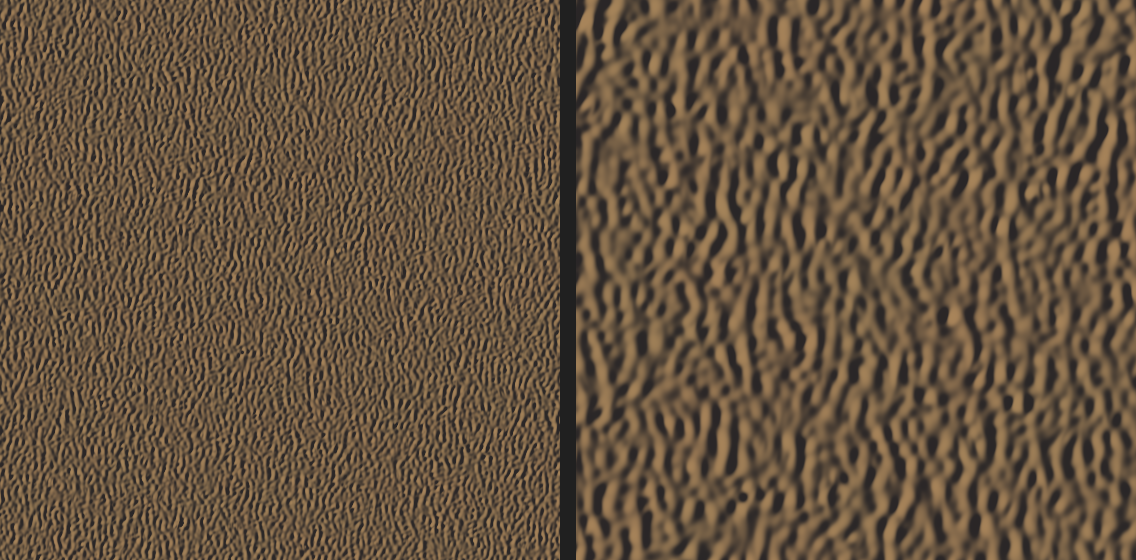
Left, the full canvas; right, a detail of the centre.
A Shadertoy shader for this texture:

```glsl
const float TAU = 6.2831853;
const vec3 SHADOW_COLOR = vec3(0.160, 0.147, 0.150);
const vec3 SUN_COLOR = vec3(0.430, 0.323, 0.176);

const float CELLS = 46.0;             // wavelet cells across the canvas
const int WAVELETS_PER_CELL = 7;
const float RIDGE_FREQUENCY = 76.0;   // ridges across the canvas
const float RIDGE_SPREAD = 0.52;      // deviation from vertical, radians
const float PEBBLE_FREQUENCY = 98.0;
const float PEBBLE_SPREAD = 1.3;
const float PEBBLE_AMOUNT = 0.60;
const float PEBBLE_WARP = 0.0006;     // pebbles push the ridges sideways
const float BEND = 0.35;              // slow drift of the ridge direction
const float BEND_SCALE = 14.0;
const vec2 LIGHT_DIRECTION = vec2(-0.92, 0.39);
const float LIGHT_HEIGHT = 0.57;
const float STEEPNESS = 0.40;
const float SHADOW_SOFTNESS = 0.10;
const float TINT_SCALE = 30.0;
const float TINT_AMOUNT = 0.015;

vec4 hash4(vec2 p) {
    vec4 k = vec4(dot(p, vec2(127.1, 311.7)), dot(p, vec2(269.5, 183.3)),
                  dot(p, vec2(419.2, 371.9)), dot(p, vec2(97.3, 157.1)));
    return fract(sin(k) * 43758.5453);
}

float valueNoise(vec2 p) {
    vec2 i = floor(p);
    vec2 f = fract(p);
    f = f * f * (3.0 - 2.0 * f);
    float low = mix(hash4(i).x, hash4(i + vec2(1.0, 0.0)).x, f.x);
    float high = mix(hash4(i + vec2(0.0, 1.0)).x, hash4(i + 1.0).x, f.x);
    return mix(low, high, f.y);
}

// Slope toward the light of a field of scattered, windowed waves
float waveSlope(vec2 p, float frequency, float spread, float bend, float seed) {
    vec2 grid = p * CELLS;
    vec2 home = floor(grid);
    float slope = 0.0;
    for (int y = -1; y <= 1; y++)
    for (int x = -1; x <= 1; x++) {
        vec2 cell = home + vec2(x, y);
        for (int n = 0; n < WAVELETS_PER_CELL; n++) {
            vec2 key = cell + seed + float(n) * vec2(17.3, 41.7);
            vec4 rnd = hash4(key);
            vec2 offset = grid - cell - rnd.xy;
            float window = max(0.0, 1.0 - dot(offset, offset));
            window *= window * window;
            float angle = bend + spread * (2.0 * rnd.z - 1.0);
            vec2 across = vec2(cos(angle), sin(angle));
            float pitch = frequency * mix(0.82, 1.2, hash4(key + 7.9).x) / CELLS;
            float phase = TAU * (pitch * dot(offset, across) + rnd.w);
            slope += window * dot(across, LIGHT_DIRECTION) * sin(phase);
        }
    }
    // Scale to roughly unit variance for any wavelet density
    return slope / sqrt(0.225 * float(WAVELETS_PER_CELL));
}

void mainImage(out vec4 fragColor, in vec2 fragCoord) {
    vec2 p = fragCoord / iResolution.y;

    // Fine pebbles, then upright ridges made lumpy by them
    float pebbles = waveSlope(p, PEBBLE_FREQUENCY, PEBBLE_SPREAD, 0.0, 59.7);
    float bend = BEND * (valueNoise(p * BEND_SCALE) - 0.5);
    vec2 warped = p + vec2(PEBBLE_WARP * pebbles, 0.0);
    float relief = waveSlope(warped, RIDGE_FREQUENCY, RIDGE_SPREAD, bend, 3.1);
    relief = STEEPNESS * (relief + PEBBLE_AMOUNT * pebbles);

    // Grazing diffuse light, softly cut off where a flank turns away
    float diffuse = (LIGHT_HEIGHT + relief) / sqrt(1.0 + relief * relief);
    diffuse = 0.5 * (diffuse + sqrt(diffuse * diffuse + SHADOW_SOFTNESS * SHADOW_SOFTNESS));
    vec3 color = SHADOW_COLOR + SUN_COLOR * diffuse;

    // Faint warm and olive patches
    float tint = valueNoise(p * TINT_SCALE + 23.0) - 0.5;
    color *= 1.0 + TINT_AMOUNT * tint * vec3(1.0, -0.8, -0.4);

    fragColor = vec4(color, 1.0);
}
```
